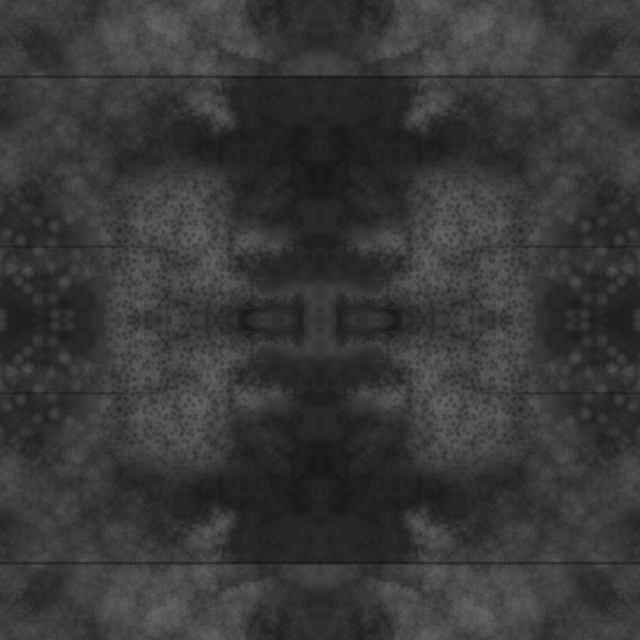
A Shadertoy shader for this background:

```glsl
// Dark weathered concrete, folded left-right and top-bottom into one symmetric field.
// Soft stains at warped positions set the broad tone; octaves of cellular noise
// add mottling, pits and flecks, and thin horizontal seams cross the slab.
#define BASE_TONE 0.222
#define DARK_TONE 0.128
#define LIGHT_TONE 0.292
#define WARP 0.016
#define MOTTLE 0.40
#define PITS 0.20
#define FLECKS 0.09
#define SEAM_HIGH 0.380
#define SEAM_LOW 0.1146

vec2 hash2(vec2 p) {
    vec3 h = fract(p.xyx * vec3(0.1031, 0.1030, 0.0973));
    h += dot(h, h.yzx + 33.33);
    return fract((h.xx + h.yz) * h.zy);
}

// Distance to the nearest scattered point
float cellular(vec2 p) {
    vec2 cell = floor(p), local = fract(p);
    float nearest = 4.0;
    for (int y = -1; y <= 1; y++)
    for (int x = -1; x <= 1; x++) {
        vec2 offset = vec2(x, y);
        vec2 d = offset + hash2(cell + offset) - local;
        nearest = min(nearest, dot(d, d));
    }
    return sqrt(nearest);
}

// Roughly zero-centred mottling, from clouds down to grain
float mottling(vec2 p) {
    float sum = 0.0, amplitude = 1.0;
    p = p * 9.0 + 20.0;
    for (int i = 0; i < 6; i++) {
        sum += amplitude * (0.46 - cellular(p));
        p = mat2(1.6, 1.2, -1.2, 1.6) * p + 17.3;
        amplitude *= 0.8;
    }
    return sum;
}

// Layered sines bend the outlines of the stains
vec2 bend(vec2 p) {
    vec2 sum = vec2(0.0);
    float amplitude = 0.6, frequency = 24.0;
    for (int i = 0; i < 4; i++) {
        sum += amplitude * sin(frequency * p.yx + 2.0 * sum.yx + vec2(1.3, 4.1) * float(i));
        p = mat2(0.8, 0.6, -0.6, 0.8) * p;
        frequency *= 1.9;
        amplitude *= 0.65;
    }
    return sum;
}

// Soft ellipse, 1 inside and 0 outside
float stain(vec2 p, vec2 center, vec2 radius) {
    return 1.0 - smoothstep(0.45, 1.3, length((p - center) / radius));
}

float seam(float y, float level, float width) {
    float d = (y - level) / width;
    return exp(-d * d);
}

void mainImage(out vec4 fragColor, in vec2 fragCoord) {
    vec2 q = abs(fragCoord / iResolution.xy - 0.5);
    float rough = mottling(q);
    vec2 p = q + WARP * bend(q) + 0.014 * rough;
    float tone = BASE_TONE;

    // Pale wear
    float wear = stain(p, vec2(0.23, 0.09), vec2(0.15, 0.17));
    tone = mix(tone, LIGHT_TONE, 0.85 * wear);
    tone = mix(tone, LIGHT_TONE, 0.85 * stain(p, vec2(0.21, 0.46), vec2(0.15, 0.12)));
    tone = mix(tone, LIGHT_TONE, 0.65 * stain(p, vec2(0.20, 0.35), vec2(0.065, 0.05)));
    tone = mix(tone, LIGHT_TONE, 0.35 * stain(p, vec2(0.42, 0.27), vec2(0.11, 0.06)));

    // Dark block cut off by the high seam, with its side arm
    float below = 1.0 - smoothstep(SEAM_HIGH - 0.002, SEAM_HIGH + 0.003, q.y);
    float block = (1.0 - smoothstep(0.135, 0.178, p.x)) * smoothstep(0.20, 0.275, p.y) * below;
    tone = mix(tone, DARK_TONE, 0.95 * block);
    tone = mix(tone, DARK_TONE, 0.80 * below * stain(p, vec2(0.20, 0.265), vec2(0.12, 0.045)));
    tone = mix(tone, DARK_TONE, 0.45 * stain(p, vec2(0.30, 0.30), vec2(0.09, 0.05)));

    // Central column and wide lobe
    tone = mix(tone, DARK_TONE, 0.85 * stain(p, vec2(0.0, 0.17), vec2(0.065, 0.12)));
    tone = mix(tone, DARK_TONE, 0.55 * stain(p, vec2(0.09, 0.19), vec2(0.055, 0.055)));
    tone = mix(tone, DARK_TONE, 0.95 * stain(p, vec2(0.03, 0.092), vec2(0.125, 0.034)));

    // Top centre and outer shadows
    tone = mix(tone, DARK_TONE, 0.65 * stain(p, vec2(0.0, 0.47), vec2(0.10, 0.06)));
    tone = mix(tone, DARK_TONE, 0.45 * stain(p, vec2(0.11, 0.40), vec2(0.07, 0.03)));
    tone = mix(tone, DARK_TONE, 0.50 * stain(p, vec2(0.435, 0.42), vec2(0.035, 0.045)));
    tone = mix(tone, DARK_TONE, 0.50 * stain(p, vec2(0.50, 0.33), vec2(0.04, 0.04)));
    tone = mix(tone, DARK_TONE, 0.70 * stain(p, vec2(0.45, 0.155), vec2(0.10, 0.055)));

    // Speckled discs on the left and right edges
    float disc = stain(p, vec2(0.44, 0.02), vec2(0.115, 0.08));
    tone = mix(tone, DARK_TONE, 0.90 * disc);

    // Chain of faint beads along the horizontal axis
    for (int i = 0; i < 3; i++) {
        float k = float(i);
        vec2 center = vec2(0.135 + 0.065 * k, 0.0);
        float radius = 0.030 + 0.022 * (1.0 - abs(k - 1.0));
        tone = mix(tone, 0.195, 0.70 * stain(q + 0.3 * (p - q), center, vec2(radius)));
    }

    // Twin rings with pale cores, then the small hub
    float ring = seam(length((p - vec2(0.064, 0.0)) * vec2(1.0, 1.05)), 0.039, 0.014);
    tone = mix(tone, DARK_TONE, 0.85 * ring);
    tone = mix(tone, LIGHT_TONE, 0.70 * stain(p, vec2(0.08, 0.0), vec2(0.024, 0.022)));
    tone = mix(tone, 0.24, 0.80 * stain(q, vec2(0.014, 0.0), vec2(0.014, 0.024)));

    // Surface texture
    tone *= 1.0 + MOTTLE * rough;
    tone *= 1.0 - PITS * wear * (1.0 - smoothstep(0.15, 0.45, cellular(q * 85.0)));
    float edge = smoothstep(0.30, 0.42, q.x) * (1.0 - smoothstep(0.12, 0.24, q.y));
    tone += FLECKS * edge * (1.0 - smoothstep(0.05, 0.42, cellular(q * 30.0 + 5.0)));

    // Seams
    tone *= 1.0 - 0.38 * seam(q.y, SEAM_HIGH, 0.0022);
    tone *= 1.0 - 0.28 * smoothstep(0.18, 0.36, q.x) * seam(q.y, SEAM_LOW, 0.0022);
    fragColor = vec4(vec3(clamp(tone, 0.09, 0.38)), 1.0);
}
```
